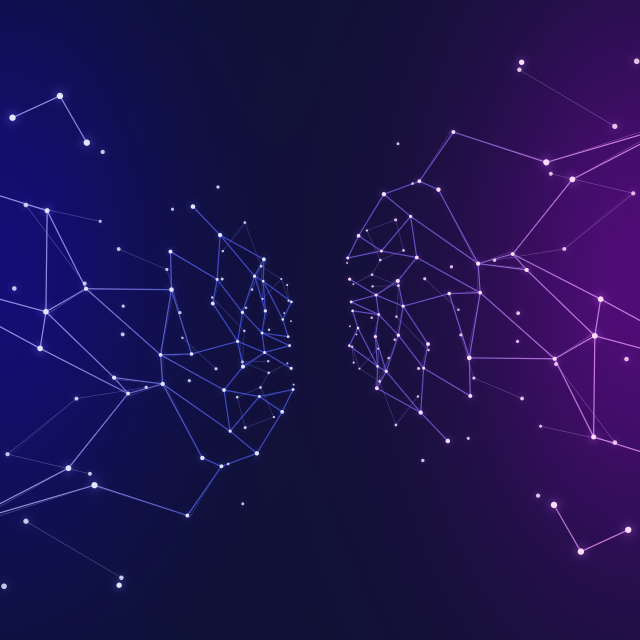
Reproduce this background procedurally as a WebGL 1 fragment shader.

```glsl
precision highp float;
// Two facing globes of linked glowing nodes, blue on the left and magenta on the right.

uniform vec2 u_resolution;

const vec2 TURN_CENTER = vec2(0.5006, 0.4941);   // the globes are half turns of each other
const vec2 GRID_POLE = vec2(0.05, 0.0);          // cells shrink towards this point
const vec2 GLOBE_CENTER = vec2(-0.4225, -0.0475);
const float GLOBE_RADIUS = 0.388;
const float GLOBE_TOP = 0.272;

float hash(vec2 p) {
  return fract(sin(dot(p, vec2(127.1, 311.7))) * 43758.5453);
}

// Antialiased coverage of a stroke or disc with the given half width
float coverage(float dist, float halfWidth, float px) {
  float edge = clamp((halfWidth - dist) / px + 0.5, 0.0, 1.0);
  return edge * min(1.0, 2.0 * halfWidth / px);
}

float segmentDistance(vec2 p, vec2 a, vec2 b) {
  vec2 ab = b - a;
  float t = clamp(dot(p - a, ab) / max(dot(ab, ab), 1e-6), 0.0, 1.0);
  return length(p - a - ab * t);
}

// Jittered node of a log-polar cell: position in xy, presence in z
vec3 nodeAt(vec2 id, float cell, float seed) {
  vec2 jitter = vec2(hash(id + seed), hash(id + seed + 37.0));
  vec2 g = (id + 0.14 + 0.72 * jitter) * cell;
  vec2 pos = GRID_POLE + exp(g.x) * vec2(-cos(g.y), sin(g.y));
  float inside = step(length(pos - GLOBE_CENTER), GLOBE_RADIUS) * step(pos.y, GLOBE_TOP);
  return vec3(pos, inside * step(0.1, hash(id + seed + 71.0)));
}

float dotRadius(vec2 pos) {
  return 0.0017 + 0.0056 * length(pos - GRID_POLE);
}

// Mesh of nodes and links: line coverage in x, dots in y, halo in z
vec3 network(vec2 q, float cell, float seed, float density, float halfWidth,
             float dotScale, float px) {
  vec2 v = q - GRID_POLE;
  vec2 home = floor(vec2(log(length(v)), atan(v.y, -v.x)) / cell);
  vec3 mesh = vec3(0.0);
  for (int i = -1; i <= 1; i++) {
    for (int j = -1; j <= 1; j++) {
      vec2 id = home + vec2(float(i), float(j));
      vec3 node = nodeAt(id, cell, seed);
      float radius = dotRadius(node.xy) * dotScale * (0.75 + 0.4 * hash(id + seed + 5.0));
      float dist = length(q - node.xy);
      mesh.y = max(mesh.y, node.z * coverage(dist, radius, px));
      mesh.z += node.z * exp(-dist * dist / (6.0 * radius * radius));

      // Links to the next ring, the next spoke and the diagonal
      for (int k = 0; k < 3; k++) {
        vec2 stride = vec2(k == 1 ? 0.0 : 1.0, k == 0 ? 0.0 : 1.0);
        vec3 other = nodeAt(id + stride, cell, seed);
        float pick = hash(id + seed + 13.0 * float(k + 1));
        float linked = node.z * other.z * step(pick, density);
        float line = coverage(segmentDistance(q, node.xy, other.xy), halfWidth, px);
        vec2 twinEnd = other.xy + radius * vec2(1.2, -0.9);
        float twin = coverage(segmentDistance(q, node.xy, twinEnd), halfWidth * 0.6, px);
        twin *= 0.6 * step(pick, density * 0.4);
        mesh.x = max(mesh.x, linked * max(line, twin));
      }
    }
  }
  return mesh;
}

// Free chain of three nodes outside the globe
vec3 chain(vec2 q, vec2 a, vec2 b, vec2 c, float halfWidth, float px) {
  float line = min(segmentDistance(q, a, b), segmentDistance(q, b, c));
  float dist = min(length(q - a), min(length(q - b), length(q - c)));
  float radius = dotRadius(b);
  return vec3(coverage(line, halfWidth, px), coverage(dist, radius, px),
              exp(-dist * dist / (6.0 * radius * radius)));
}

float glow(vec2 p, vec2 center, vec2 spread) {
  vec2 d = (p - center) / spread;
  return exp(-dot(d, d));
}

vec3 background(vec2 p) {
  vec3 color = vec3(0.05, 0.068, 0.195);
  color += vec3(0.025, -0.015, 0.26) * glow(p, vec2(0.0, 0.58), vec2(0.27, 0.48));
  color += vec3(0.07, -0.01, 0.07) * glow(p, vec2(1.0, 0.55), vec2(0.48, 0.8));
  color += vec3(0.19, -0.01, 0.2) * glow(p, vec2(1.0, 0.56), vec2(0.23, 0.42));
  return color;
}

void main() {
  vec2 p = gl_FragCoord.xy / u_resolution;
  float px = 1.0 / min(u_resolution.x, u_resolution.y);
  vec2 q = p - TURN_CENTER;
  float right = step(0.0, q.x);
  q *= 1.0 - 2.0 * right;

  // Bold mesh, fine mesh and the outlying chain
  vec3 bold = network(q, 0.26, 3.0, 0.66, 0.00095, 1.0, px);
  vec3 fine = network(q, 0.23, 19.0, 0.36, 0.0005, 0.72, px);
  vec3 outlier = chain(q, vec2(-0.481, 0.322), vec2(-0.407, 0.356),
                       vec2(-0.365, 0.283), 0.00095, px);
  bold = max(bold, outlier);

  // Links turn paler away from the gap
  float outward = smoothstep(0.12, 0.46, -q.x);
  vec3 blueLink = mix(vec3(0.27, 0.32, 0.86), vec3(0.66, 0.64, 0.96), outward);
  vec3 pinkLink = mix(vec3(0.43, 0.34, 0.85), vec3(0.88, 0.56, 0.95), outward);
  vec3 link = mix(blueLink, pinkLink, right);
  vec3 dotColor = mix(vec3(0.88, 0.9, 1.0), vec3(1.0, 0.86, 0.98), right);

  vec3 color = background(p);
  color += link * 0.13 * min(bold.z + 0.5 * fine.z, 1.0);
  color = mix(color, mix(link, vec3(0.7, 0.65, 0.9), 0.35), 0.6 * fine.x);
  color = mix(color, link, 0.85 * bold.x);
  color = mix(color, dotColor, max(bold.y, 0.85 * fine.y));
  gl_FragColor = vec4(color, 1.0);
}
```
